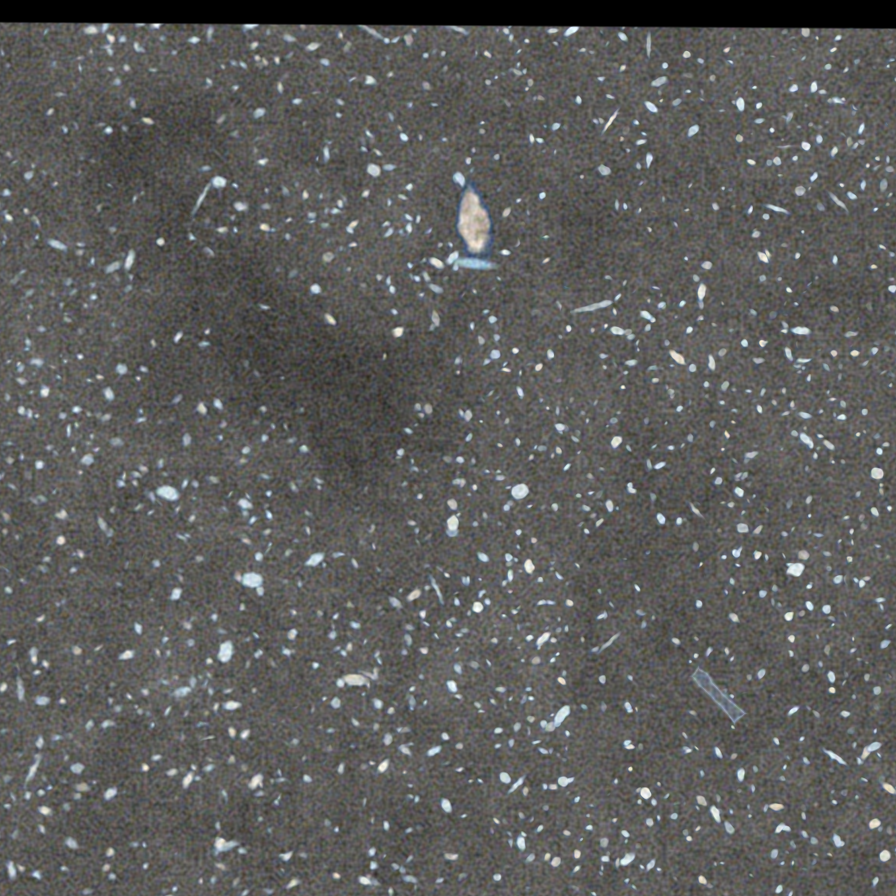
Give the GLSL for this texture, as a Shadertoy shader.

```glsl
vec3 hash3(vec2 cell, uint seed) {
    uvec3 v = uvec3(uvec2(ivec2(cell) + 64), seed) * 1664525u + 1013904223u;
    v.x += v.y * v.z;
    v.y += v.z * v.x;
    v.z += v.x * v.y;
    v ^= v >> 16u;
    v.x += v.y * v.z;
    v.y += v.z * v.x;
    v.z += v.x * v.y;
    return vec3(v >> 8u) / 16777216.0;
}

// Three slopes from one hash
vec3 cornerSlopes(vec2 cell, vec2 offset, uint seed) {
    vec3 g = hash3(cell, seed) * 2.0 - 1.0;
    return g * offset.x + g.yzx * offset.y;
}

// Gradient noise in three channels
vec3 gradientNoise(vec2 p, uint seed) {
    vec2 i = floor(p), f = p - i, w = f * f * (3.0 - 2.0 * f), e = vec2(1, 0);
    vec3 low = mix(cornerSlopes(i, f, seed), cornerSlopes(i + e, f - e, seed), w.x);
    vec3 high = mix(cornerSlopes(i + e.yx, f - e.yx, seed), cornerSlopes(i + 1.0, f - 1.0, seed), w.x);
    return 1.6 * mix(low, high, w.y);
}

vec2 rotate(vec2 p, float angle) {
    float c = cos(angle), s = sin(angle);
    return vec2(c * p.x + s * p.y, c * p.y - s * p.x);
}

float ellipseDistance(vec2 p, vec2 radii) {
    return (length(p / radii) - 1.0) * min(radii.x, radii.y);
}

float fill(float distance, float soft) {
    return 1.0 - smoothstep(-soft, soft, distance);
}

float blob(vec2 p, vec2 spread) {
    return exp(-dot(p * p, spread));
}

// Scattered bright grains: one candidate per cell, with a blue fringe
vec3 addGrains(vec3 color, vec2 p, float cells, float chance, vec2 sizes, vec2 stretch, float dimmest, uint seed) {
    float soft = max(mix(0.0024, 0.0013, smoothstep(0.2, 0.7, p.x)), 0.7 / iResolution.y);
    vec2 home = floor(p * cells - 0.5);
    for (int k = 0; k < 4; k++) {
        vec2 cell = home + vec2(k & 1, k >> 1);
        vec3 place = hash3(cell, seed);
        vec2 d = p - (cell + 0.1 + 0.8 * place.xy) / cells;
        float reach = sizes.y * sqrt(stretch.y) + 0.004;
        if (place.z > chance || dot(d, d) > reach * reach) continue;

        vec3 form = hash3(cell, seed + 1u);
        float size = mix(sizes.x, sizes.y, form.x * form.x);
        float aspect = sqrt(mix(stretch.x, stretch.y, form.y));
        vec2 radii = size * vec2(aspect, 1.0 / aspect);
        float angle = 6.2832 * form.z;
        float body = ellipseDistance(rotate(d, angle), radii);
        float fringe = ellipseDistance(rotate(d + vec2(0.0012, 0.001), angle), radii);
        vec2 look = fract(form.xy * 37.0 + place.yx * 11.0);
        float light = mix(dimmest, 1.0, look.x) * smoothstep(0.0, 0.03, chance - place.z);
        vec3 tint = mix(vec3(0.87, 0.95, 0.98), vec3(0.98, 0.92, 0.82), look.y * look.y);
        color = mix(color, vec3(0.32, 0.45, 0.62), 0.55 * light * fill(fringe - 0.0008, soft * 1.3));
        color = mix(color, tint, light * fill(body, soft));
    }
    return color;
}

// Large cream crystal with a blue rim and a pale foot
vec3 addCrystal(vec3 color, vec2 p, vec3 fine) {
    vec2 q = rotate(p - vec2(0.529, 0.752), 0.13);
    q.x /= 1.0 - 10.0 * clamp(q.y, 0.0, 0.06);
    q += 0.005 * fine.yz;
    float body = ellipseDistance(q, vec2(0.019, 0.042));
    float foot = ellipseDistance(rotate(p - vec2(0.528, 0.706), -0.12), vec2(0.023, 0.005));
    color = mix(color, vec3(0.25, 0.34, 0.48), 0.8 * fill(body - 0.003, 0.003));
    color = mix(color, vec3(0.77, 0.73, 0.68) + 0.3 * fine.x, fill(body + 0.003, 0.004));
    return mix(color, vec3(0.68, 0.84, 0.93), 0.9 * fill(foot, 0.003));
}

// Translucent lath with brighter long edges
vec3 addLath(vec3 color, vec2 p, vec3 fine) {
    vec2 q = rotate(p - vec2(0.801, 0.224), -0.81) + 0.003 * fine.xy;
    vec2 d = abs(q) - vec2(0.037, 0.008);
    float body = max(d.x, d.y);
    color = mix(color, vec3(0.43, 0.47, 0.52), 0.8 * fill(body, 0.003));
    return mix(color, vec3(0.68, 0.74, 0.80), 0.65 * fill(abs(body + 0.002) - 0.001, 0.002));
}

void mainImage(out vec4 fragColor, in vec2 fragCoord) {
    vec2 p = fragCoord / iResolution.y;
    vec3 broad = gradientNoise(p * 6.0, 10u), patches = gradientNoise(p * 19.0, 20u);
    vec3 fine = gradientNoise(p * 75.0, 30u), speckle = gradientNoise(p * 145.0, 40u);
    vec3 dust = gradientNoise(p * 230.0, 50u);

    // Soft dark stains, nearly free of grains
    vec2 warped = p + 0.05 * broad.yz;
    float stain = blob(warped - vec2(0.39, 0.57), vec2(70, 110)) + blob(warped - vec2(0.17, 0.85), vec2(90, 160));
    stain = min(stain + 0.5 * blob(warped - vec2(0.25, 0.70), vec2(80, 60)), 1.0);

    // Grey ground with mottling
    float mottle = 0.035 * broad.x + 0.04 * patches.y + 0.045 * fine.x;
    vec3 color = vec3(0.362, 0.357, 0.347) + mottle - 0.075 * stain;

    // Grains, from faint dust to large flecks and needles
    float density = max(1.1 + 1.2 * broad.x + patches.x, 0.0) * (1.0 - 0.85 * stain);
    vec2 rough = p + 0.0014 * speckle.xy;
    color = addGrains(color, rough, 75.0, 0.21 * density, vec2(0.0016, 0.0042), vec2(1.0, 2.0), 0.12, 100u);
    color = addGrains(color, rough, 36.0, 0.28 * density, vec2(0.0028, 0.0060), vec2(1.0, 2.2), 0.45, 110u);
    color = addGrains(color, rough, 13.0, 0.24 * density, vec2(0.0055, 0.0095), vec2(1.0, 2.5), 0.75, 120u);
    color = addGrains(color, rough, 10.0, 0.17 * density, vec2(0.0050, 0.0080), vec2(3.5, 7.0), 0.55, 130u);
    color = addCrystal(color, p, fine);
    color = addLath(color, p, fine);

    // Fine noise in brightness and hue
    color += 0.10 * dust.x + speckle.zxy * vec3(0.06, 0.035, 0.09);

    // Black band above the slightly tilted upper edge
    float edge = 0.975 - 0.007 * p.x;
    color *= 1.0 - smoothstep(-0.0015, 0.0015, p.y - edge);
    fragColor = vec4(clamp(color, 0.0, 1.0), 1.0);
}
```
